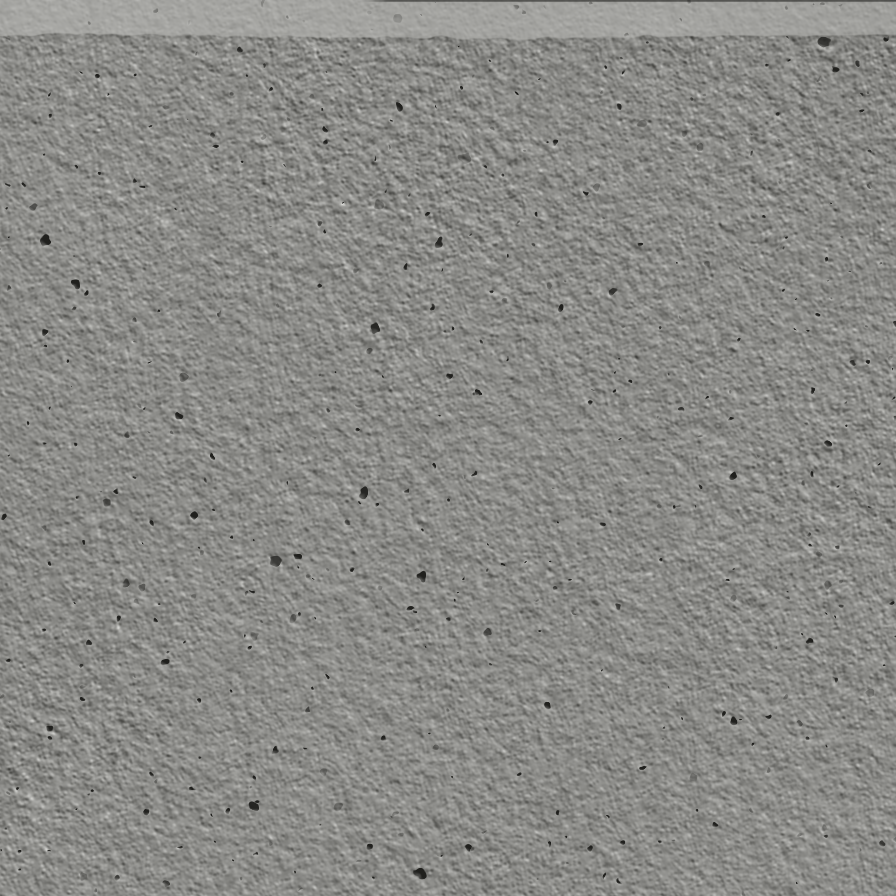
Write a Shadertoy shader that draws this texture.

```glsl
// Weathered grey concrete wall with a paler ledge along the top edge.
// Layers of cellular bumps are lit from the upper right to give a gritty relief,
// then three sizes of scattered air pores are cut into the surface.

const vec3  WALL_COLOR  = vec3(0.542, 0.542, 0.529);
const vec3  LEDGE_COLOR = vec3(0.645, 0.645, 0.632);
const vec3  PORE_COLOR  = vec3(0.125, 0.125, 0.115);
const vec2  LIGHT_DIR   = vec2(0.45, 0.893);
const float LEDGE_Y     = 0.959;  // lower edge of the ledge
const float GRAIN_FREQ  = 64.0;   // coarsest grain, cells per canvas
const float GRAIN_GAIN  = 0.034;  // contrast of the coarsest grain
const int   GRAIN_LAYERS = 4;
const float CAVITY      = 0.30;   // share of light lost in dents on any side
const float PLATE_FREQ  = 38.0;   // flaked patches of the skin
const float PLATE_GAIN  = 0.070;
const float STAIN_GAIN  = 0.009;

vec3 hash3(vec2 cell) {
    vec3 q = fract(cell.xyx * vec3(0.1031, 0.1030, 0.0973));
    q += dot(q, q.yxz + 33.33);
    return fract((q.xxy + q.yzz) * q.zyx);
}

// Cellular noise: one round bump or dent of random height per cell
float bumps(vec2 p) {
    vec2 base = floor(p);
    float height = 0.0;
    for (int y = -1; y <= 1; y++)
    for (int x = -1; x <= 1; x++) {
        vec2 cell = base + vec2(x, y);
        vec3 rnd = hash3(cell);
        vec2 d = p - cell - rnd.xy;
        float fall = max(1.0 - dot(d, d), 0.0);
        height += (2.0 * rnd.z - 1.0) * fall * fall * fall;
    }
    return height;
}

float plates(vec2 p) {
    return smoothstep(-0.18, 0.18, bumps(p) + 0.4 * bumps(p * 2.7 + 9.0));
}

// Brightness change of the lit relief
float relief(vec2 p, float roughness) {
    float shade = 0.0;
    float freq = GRAIN_FREQ;
    float gain = GRAIN_GAIN;
    for (int i = 0; i < GRAIN_LAYERS; i++) {
        vec2 q = p * freq + 17.3 * float(i);
        vec2 offset = LIGHT_DIR * 0.24;
        float slope = bumps(q - offset) - bumps(q + offset);
        shade += gain * (slope + CAVITY * bumps(q));
        freq *= 1.6;
        gain *= 1.48;
    }
    vec2 q = p * PLATE_FREQ + 5.0;
    vec2 offset = LIGHT_DIR * 0.06;
    float flakes = plates(q - offset) - plates(q + offset);
    shade = shade * mix(0.85, 1.12, roughness) + PLATE_GAIN * flakes * roughness;
    // Shadows run deeper than highlights
    return shade * (shade < 0.0 ? 1.12 : 0.98) + 0.002;
}

// Pores on a jittered grid: x = darkness, y = light on the lower rim
vec2 pores(vec2 p, float freq, float chance, float radius, float aa) {
    vec2 base = floor(p * freq);
    vec2 result = vec2(0.0);
    for (int y = -1; y <= 1; y++)
    for (int x = -1; x <= 1; x++) {
        vec2 cell = base + vec2(x, y);
        vec3 place = hash3(cell + freq * 3.0);
        vec3 form = hash3(cell + freq * 7.0 + 41.0);
        if (place.z > chance) continue;
        vec2 d = p - (cell + place.xy) / freq;
        float angle = 6.2832 * form.x;
        vec2 axis = vec2(cos(angle), sin(angle));
        vec2 local = vec2(dot(d, axis), dot(d, vec2(-axis.y, axis.x)));
        local.y *= 1.0 + 0.4 * form.y;
        float r = radius * mix(0.6, 1.25, form.z * form.z);
        float dist = length(local);
        float hole = 1.0 - smoothstep(-aa, aa, dist - r);
        float depth = mix(0.35, 1.0, smoothstep(0.15, 0.6, form.y));
        // The far wall of a pore catches some light
        float facing = dot(d, -LIGHT_DIR) / r;
        depth *= 1.0 - 0.45 * smoothstep(0.0, 0.9, facing);
        float band = (dist - 1.2 * r) / (0.35 * r + aa);
        float rim = exp(-band * band) * clamp(facing, 0.0, 1.0);
        result = max(result, vec2(hole * depth, rim));
    }
    return result;
}

void mainImage(out vec4 fragColor, in vec2 fragCoord) {
    vec2 p = fragCoord / iResolution.y;
    float aa = 0.8 / iResolution.y;

    // Layered sines loosen the grain a little; fine bumps crumble the pore rims
    vec2 loose = p + 0.0009 * sin(p.yx * vec2(97.0, 83.0) + sin(p * 61.0));
    vec2 crumbled = p + 0.0022 * vec2(bumps(p * 170.0), bumps(p * 170.0 + 31.0));

    // Ledge mask with a slightly crumbled edge
    float edge = LEDGE_Y + 0.002 * sin(p.x * 7.0 + 1.0) + 0.0025 * bumps(p * 55.0);
    float ledge = smoothstep(-0.0015, 0.0015, p.y - edge);

    // Rougher patches, mostly in the upper part
    float patches = bumps(p * 4.5 + 3.0) + 0.5 * bumps(p * 11.0);
    float roughness = clamp(0.3 + 0.45 * p.y + 0.55 * patches, 0.1, 1.2);

    // Broad stains and a faint upright seam
    float stain = STAIN_GAIN * (bumps(p * 3.0 + 8.0) + 0.6 * bumps(p * 13.0 + 2.0));
    float seam = exp(-pow((p.x - 0.43) / 0.006, 2.0));
    stain -= 0.014 * seam * smoothstep(0.3, 0.5, p.y) * (1.0 - smoothstep(0.8, 0.95, p.y));
    stain -= 0.016 * smoothstep(0.6, 1.0, p.x) * smoothstep(0.6, 0.95, p.y);

    vec3 color = mix(WALL_COLOR, LEDGE_COLOR, ledge);
    color += stain + relief(loose, roughness) * mix(1.0, 0.3, ledge);
    color -= 0.04 * (1.0 - ledge) * smoothstep(edge - 0.010, edge, p.y);

    // Large, medium and tiny pores
    vec2 pit = pores(crumbled, 13.0, 0.17, 0.0064, aa);
    pit = max(pit, pores(crumbled, 27.0, 0.14, 0.0038, aa));
    pit = max(pit, pores(crumbled, 57.0, 0.10, 0.0022, aa));
    pit *= mix(1.0, 0.35, ledge);
    color += 0.07 * pit.y * (1.0 - pit.x);
    color = mix(color, PORE_COLOR, pit.x);

    // Thin shadow gap above the ledge
    float gap = smoothstep(0.997, 0.999, p.y) * smoothstep(0.40, 0.44, p.x);
    color = mix(color, PORE_COLOR, 0.6 * gap);

    fragColor = vec4(clamp(color, 0.0, 1.0), 1.0);
}
```
